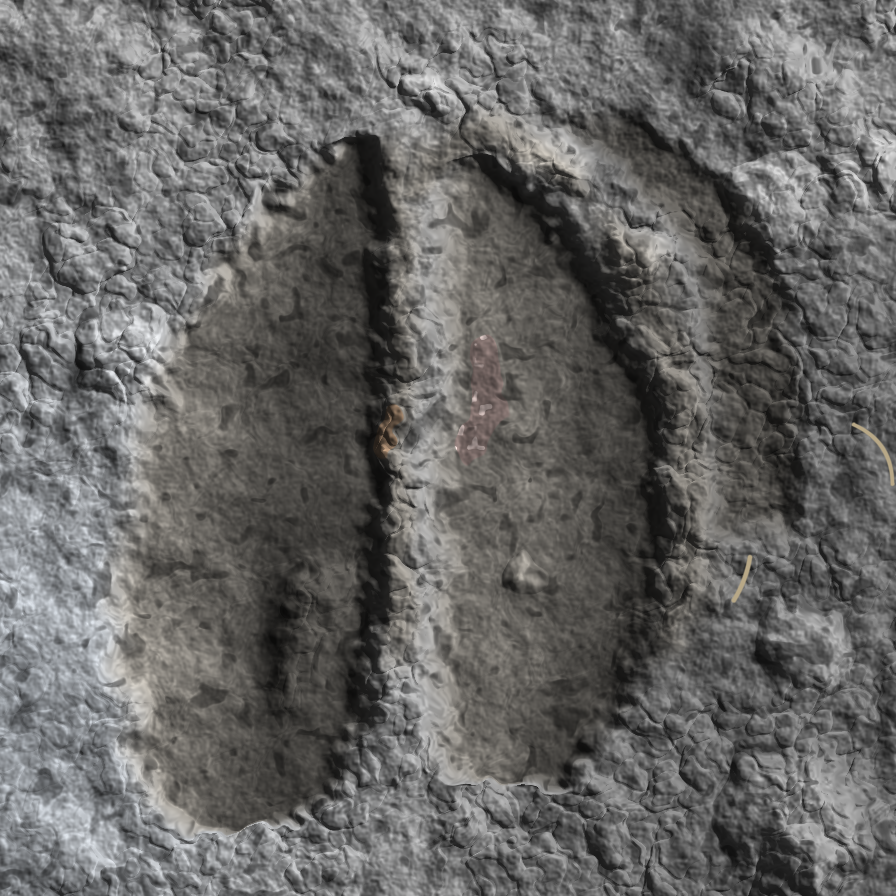
Give the GLSL for this texture, as a WebGL 2 fragment shader.

```glsl
#version 300 es
precision highp float;
// Two long hollows pressed into wet grey mud, with a curved groove on the right.
// A height field of noise, lumps and clods is lit from the upper right by finite
// differences, then multiplied by a soft map of regional tones.
uniform vec2 u_resolution;
out vec4 outColor;

const vec2 LIGHT = vec2(0.74, 0.67);
const float SLOPE_GAIN = 1.05, SHADOW_GAIN = 17.0, SHADOW_REACH = 0.015, DEPTH = 0.015;
const vec3 WET = vec3(0.97, 1.0, 1.035), EARTH = vec3(1.03, 1.0, 0.95);
const vec3 BARK = vec3(0.47, 0.4, 0.39), PEBBLE = vec3(0.52, 0.43, 0.35), STRAW = vec3(0.72, 0.66, 0.53);
const int CLODS = 9;
// Large clods: centre and radius
const vec3 CLOD[CLODS] = vec3[](vec3(0.865, 0.77, 0.062), vec3(0.96, 0.81, 0.048),
  vec3(0.615, 0.82, 0.045), vec3(0.145, 0.6, 0.055), vec3(0.476, 0.895, 0.032),
  vec3(0.71, 0.72, 0.04), vec3(0.9, 0.275, 0.058), vec3(0.885, 0.085, 0.09),
  vec3(0.586, 0.355, 0.024));

float hash(vec2 p) {
  vec3 q = fract(p.xyx * 0.1031);
  q += dot(q, q.yzx + 33.33);
  return fract((q.x + q.y) * q.z);
}
float noise(vec2 p) {
  vec2 i = floor(p), f = fract(p);
  f = f * f * (3.0 - 2.0 * f);
  return mix(mix(hash(i), hash(i + vec2(1, 0)), f.x),
             mix(hash(i + vec2(0, 1)), hash(i + vec2(1, 1)), f.x), f.y);
}
float fbm(vec2 p) {
  float sum = 0.0, amp = 0.5;
  for (int i = 0; i < 6; i++) {
    sum += amp * noise(p);
    p = mat2(1.6, 1.2, -1.2, 1.6) * p + 17.3;
    amp *= 0.54;
  }
  return sum;
}
// Domes of random size, one per cell
float lumps(vec2 p) {
  float top = 0.0;
  for (int k = 0; k < 9; k++) {
    vec2 c = floor(p) + vec2(k % 3 - 1, k / 3 - 1);
    vec2 d = p - c - vec2(hash(c + 3.1), hash(c + 71.7));
    float r = mix(0.2, 0.8, hash(c + 29.0));
    top = max(top, sqrt(max(0.0, r * r - dot(d, d))));
  }
  return top;
}
float bell(float x, float w) { return exp(-x * x / (w * w)); }
float blob(vec2 p, float x, float y, float rx, float ry) { return bell(p.x - x, rx) * bell(p.y - y, ry); }
float span(float y, float lo, float hi) {
  return smoothstep(lo - 0.03, lo + 0.03, y) * smoothstep(hi + 0.03, hi - 0.03, y);
}
float stroke(vec2 p, vec2 a, vec2 b, float bend, float width) {
  vec2 ab = b - a;
  float t = clamp(dot(p - a, ab) / dot(ab, ab), 0.0, 1.0), aa = 1.0 / u_resolution.y;
  vec2 bow = vec2(-ab.y, ab.x) * bend * 4.0 * t * (1.0 - t);
  return smoothstep(width + aa, width - aa, length(p - a - ab * t - bow));
}
// Hollows: coverage in x, position across in y
vec2 hollow(float x, float t, float s, float width, float taper) {
  float w = width * pow(s, 0.33) * pow(1.0 - s, taper);
  float d = abs(x) - w + abs(t - s);
  return vec2(smoothstep(0.02, -0.035, d), x / max(w, 0.02));
}
vec2 leftHollow(vec2 p) {
  float t = (p.y - 0.07) / 0.78, s = clamp(t, 0.0, 1.0);
  return hollow(p.x - 0.265 - 0.04 * s - 0.1 * s * s * s * s, t, s, 0.275, 0.55);
}
vec2 rightHollow(vec2 p) {
  float t = (p.y - 0.12) / 0.7, s = clamp(t, 0.0, 1.0);
  return hollow(p.x - 0.57 - 0.2 * s * (1.0 - s) + 0.05 * s * s * s * s, t, s, 0.235, 0.5);
}
float groove(vec2 p) {
  float d = abs(p.x - 0.842 + 0.17 * pow(max(p.y - 0.5, 0.0) / 0.36, 3.5));
  return smoothstep(0.064, 0.02, d) * span(p.y, 0.4, 0.865);
}
// Crumbly walls: middle, right and the arch at the top
float ridges(vec2 p) {
  float y = p.y - 0.45;
  float middle = bell(p.x - 0.447, 0.02) * span(p.y, 0.26, 0.84);
  float right = bell(p.x - 0.77 + 0.95 * y * y, 0.035) * span(p.y, 0.26, 0.765);
  float arch = bell(length(p - vec2(0.55, 0.755)) - 0.09, 0.023) * smoothstep(0.76, 0.8, p.y);
  return max(max(middle, right), arch);
}
vec2 wobble(vec2 p) {
  return p + 0.022 * (vec2(noise(p * 24.0), noise(p * 24.0 + 50.0)) - 0.5)
    + 0.011 * (vec2(noise(p * 75.0), noise(p * 75.0 + 30.0)) - 0.5);
}
// Broken clump on the left floor
float clump(vec2 q) { return bell(q.x - 0.26 - 0.28 * q.y, 0.027) * span(q.y, 0.225, 0.375); }
float relief(vec2 p) {
  vec2 q = wobble(p);
  float ridge = ridges(q), dent = max(leftHollow(q).x, rightHollow(q).x) * (1.0 - 0.5 * ridge);
  float calm = max(dent * (1.0 - ridge - 0.7 * clump(q)), 0.85 * blob(p, 0.0, 0.2, 0.22, 0.32));
  float rough = 1.0 - 0.85 * calm, patches = smoothstep(0.25, 0.75, noise(p * 11.0));
  float h = (0.022 * rough + 0.019) * fbm(p * 9.0) + 0.006 * ridge - DEPTH * dent - 0.014 * groove(q);
  h += rough * patches * (0.011 * lumps(q * 17.0) + 0.005 * lumps(q * 45.0 + 9.0)) + 0.007 * clump(q);
  for (int i = 0; i < CLODS; i++) {
    vec2 d = (q - CLOD[i].xy) / CLOD[i].z;
    h += 0.32 * CLOD[i].z * max(0.0, 1.0 - dot(d, d));
  }
  return h;
}

void main() {
  vec2 p = gl_FragCoord.xy / u_resolution, q = wobble(p), l = leftHollow(q), r = rightHollow(q);
  float ridge = ridges(q), trench = groove(q), wet = blob(p, 0.0, 0.22, 0.3, 0.45);
  // Regional tones
  float tone = 0.46 + 0.1 * wet - 0.1 * smoothstep(0.4, 0.8, p.x) * smoothstep(0.9, 0.6, p.y);
  tone -= 0.2 * blob(p, 0.77, 0.95, 0.04, 0.06) + 0.3 * blob(p, 0.088, 0.582, 0.018, 0.03);
  tone -= 0.14 * blob(p, 0.7, 0.83, 0.06, 0.04);
  float leftTone = mix(0.42, 0.25, smoothstep(-0.8, 0.3, l.y));
  leftTone += 0.06 * blob(p, 0.17, 0.25, 0.09, 0.15) - 0.13 * blob(p, 0.305, 0.29, 0.018, 0.07);
  tone = mix(tone, leftTone, l.x);
  tone = mix(tone, mix(0.39, 0.25, smoothstep(-0.5, 0.7, r.y)), r.x);
  tone = mix(mix(tone, 0.25, trench * 0.85), 0.39, ridge * 0.7);
  for (int i = 0; i < CLODS; i++) tone += 0.08 * smoothstep(1.0, 0.6, length(q - CLOD[i].xy) / CLOD[i].z);
  vec3 color = tone * mix(mix(vec3(1), WET, wet), EARTH, max(max(l.x, r.x), max(ridge, trench)));
  // Bark fragment and pebbles
  float bark = stroke(q, vec2(0.545, 0.605), vec2(0.528, 0.5), 0.04, 0.018);
  color = mix(color, BARK + 0.25 * smoothstep(0.72, 0.85, noise(p * 130.0)), bark * 0.8);
  color = mix(color, PEBBLE, stroke(q, vec2(0.44, 0.53), vec2(0.433, 0.495), 0.0, 0.011));
  // Light, cast shadow, pits and grit
  float h = relief(p), slope = (h - relief(p + LIGHT * 0.003)) / 0.003;
  float shadow = max(relief(p + LIGHT * SHADOW_REACH) - h, 0.0);
  color *= clamp(1.05 + SLOPE_GAIN * slope, 0.35, 1.5) / (1.0 + SHADOW_GAIN * shadow);
  color *= 1.0 - 0.35 * smoothstep(0.7, 0.9, noise(q * 70.0));
  color *= 0.87 + 0.26 * noise(q * 230.0);
  // Straws
  float straw = stroke(p, vec2(0.953, 0.526), vec2(0.996, 0.46), 0.16, 0.0024);
  straw = max(straw, stroke(p, vec2(0.837, 0.378), vec2(0.819, 0.33), 0.05, 0.0026));
  outColor = vec4(clamp(mix(color, STRAW, straw), 0.0, 1.0), 1.0);
}
```
